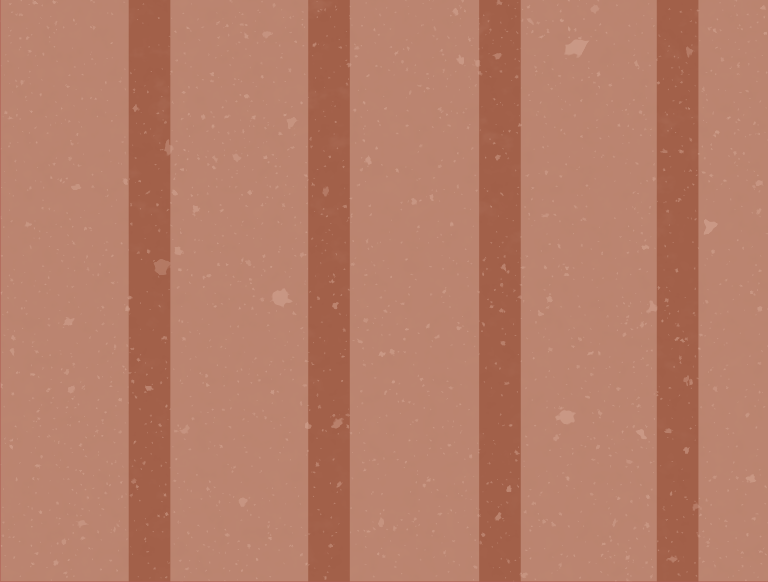
Reproduce this pattern procedurally as a Shadertoy shader.

```glsl
const vec3 CLAY = vec3(0.733, 0.518, 0.438);
const vec3 STRIPE = vec3(0.635, 0.376, 0.286);
const vec3 CHIP = vec3(0.86, 0.69, 0.62);
const vec3 EDGE_RED = vec3(0.69, 0.37, 0.33);

// Lengths are fractions of the canvas width.
const float STRIPE_PERIOD = 0.2292;
const float STRIPE_FIRST = 0.1947;
const float STRIPE_HALF_WIDTH = 0.0271;
const vec4 STRIPE_SHIFT = vec4(0.0, 0.0045, -0.0021, 0.0);
const float EDGE_WIDTH = 0.0011;

// Per chip layer, large to dust: cell size, smallest and largest radius, share filled.
const int LAYERS = 4;
const vec4 CHIP_LAYERS[LAYERS] = vec4[LAYERS](
    vec4(0.085, 0.0050, 0.0135, 0.30),
    vec4(0.045, 0.0024, 0.0052, 0.50),
    vec4(0.024, 0.0012, 0.0027, 0.62),
    vec4(0.013, 0.0006, 0.0014, 0.46));
const float CHIP_OPACITY = 0.46;
const float CLUMP_SCALE = 5.0;
const float CLUMP_STRENGTH = 0.8;
const float SCUFF_OPACITY = 0.16;
const float MOTTLE = 0.008;
const int SIDES = 6;
const float TAU = 6.28319;

vec2 hash2(vec2 p) {
    vec3 q = fract(p.xyx * vec3(0.1031, 0.1030, 0.0973));
    q += dot(q, q.yzx + 33.33);
    return fract((q.xx + q.yz) * q.zy);
}

float cornerSlope(vec2 cell, vec2 offset) {
    float angle = TAU * hash2(cell).x;
    return dot(vec2(cos(angle), sin(angle)), offset);
}

float gradientNoise(vec2 p) {
    vec2 i = floor(p), f = fract(p);
    vec2 u = f * f * f * (f * (f * 6.0 - 15.0) + 10.0);
    vec2 e = vec2(1.0, 0.0);
    float low = mix(cornerSlope(i, f), cornerSlope(i + e, f - e), u.x);
    float high = mix(cornerSlope(i + e.yx, f - e.yx), cornerSlope(i + e.xx, f - e.xx), u.x);
    return mix(low, high, u.y);
}

float fbm(vec2 p) {
    float sum = 0.0, amplitude = 0.6;
    for (int k = 0; k < 4; k++) {
        sum += amplitude * gradientNoise(p);
        p = p * 2.03 + 17.3;
        amplitude *= 0.5;
    }
    return sum;
}

float coverage(float dist, float pixel) {
    return clamp(0.5 - dist / pixel, 0.0, 1.0);
}

// Signed distance to an irregular, slightly stretched polygon.
float chipDistance(vec2 d, float radius, vec2 seed) {
    float turn = TAU * hash2(seed + 5.7).x;
    vec2 axis = vec2(cos(turn), sin(turn));
    d = vec2(dot(d, axis), dot(d, vec2(-axis.y, axis.x)));
    d.x *= mix(0.65, 1.0, hash2(seed + 9.1).y);
    float dist = -1.0;
    for (int k = 0; k < SIDES; k++) {
        vec2 h = hash2(seed + float(k) * 3.17 + 21.0);
        float angle = TAU * (float(k) + 0.6 * h.x) / float(SIDES);
        dist = max(dist, dot(d, vec2(cos(angle), sin(angle))) - radius * mix(0.4, 1.0, h.y));
    }
    return dist + 0.35 * radius * gradientNoise(d / radius * 1.6 + seed);
}

// Opacity of one layer of scattered chips.
float chipLayer(vec2 p, vec4 layer, float salt, float clump, float pixel) {
    vec2 q = p / layer.x;
    vec2 base = floor(q - 0.5);
    float opacity = 0.0;
    for (int n = 0; n < 4; n++) {
        vec2 cell = base + vec2(n % 2, n / 2);
        vec2 seed = cell + salt;
        vec2 pick = hash2(seed + 3.3);
        if (pick.x > layer.w * clump) continue;
        vec2 d = (q - cell - hash2(seed)) * layer.x;
        float radius = mix(layer.y, layer.z, pick.y * pick.y);
        float strength = mix(0.65, 1.0, hash2(seed + 7.9).x);
        opacity = max(opacity, strength * coverage(chipDistance(d, radius, seed), pixel));
    }
    return opacity;
}

float stripeMask(float x, float pixel) {
    float index = clamp(floor(x / STRIPE_PERIOD), 0.0, 3.0);
    float center = STRIPE_FIRST + STRIPE_PERIOD * index + STRIPE_SHIFT[int(index)];
    return coverage(abs(x - center) - STRIPE_HALF_WIDTH, pixel);
}

void mainImage(out vec4 fragColor, in vec2 fragCoord) {
    float pixel = 1.0 / iResolution.x;
    vec2 p = fragCoord * pixel;
    float height = fragCoord.y / iResolution.y;

    // Stripes with cloudy scuffs, heavier toward the top
    float scuff = smoothstep(0.08, 0.5, fbm(p * vec2(26.0, 34.0) + 4.0));
    scuff *= SCUFF_OPACITY * mix(0.5, 1.4, height * height);
    vec3 color = mix(CLAY, mix(STRIPE, CLAY, scuff), stripeMask(p.x, pixel));
    color += MOTTLE * fbm(p * 40.0);

    // Scattered chips, with the finer layers gathered in clumps
    float clump = 1.0 + CLUMP_STRENGTH * gradientNoise(p * CLUMP_SCALE + 8.0);
    float chips = 0.0;
    for (int k = 0; k < LAYERS; k++) {
        float density = k == 0 ? 1.0 : clump;
        chips = max(chips, chipLayer(p, CHIP_LAYERS[k], 31.0 + 57.0 * float(k), density, pixel));
    }
    color = mix(color, CHIP, CHIP_OPACITY * chips);

    // Thin red trim on the left and bottom
    color = mix(color, EDGE_RED, 0.7 * coverage(min(p.x, p.y) - EDGE_WIDTH, pixel));
    fragColor = vec4(color, 1.0);
}
```
